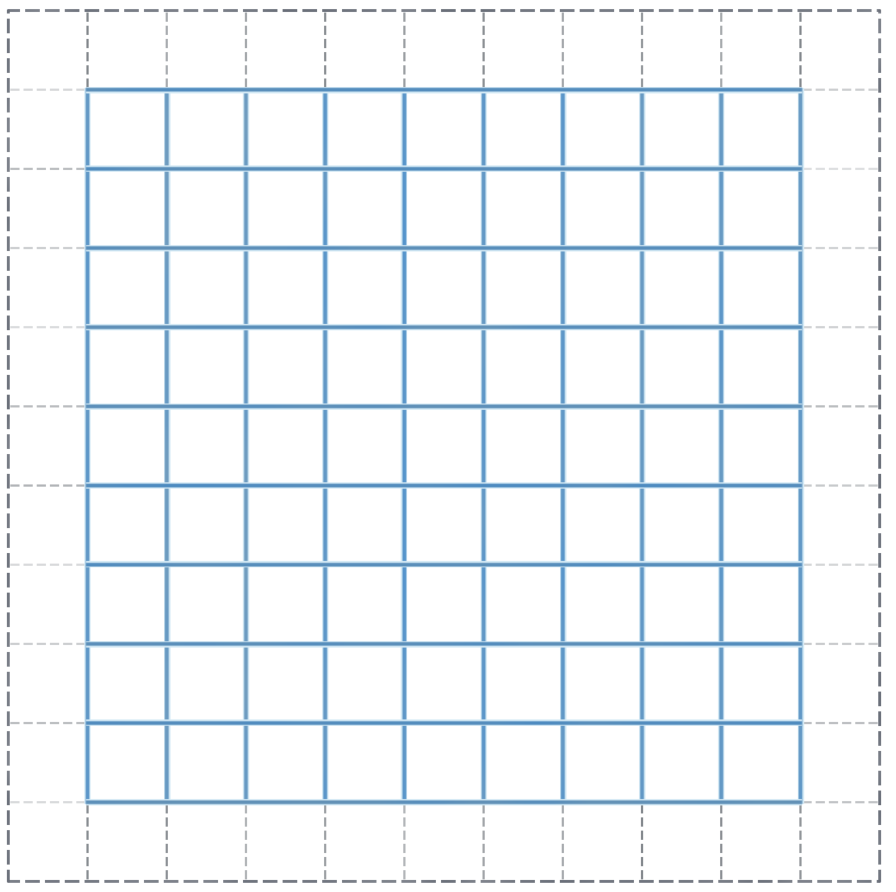
Write a WebGL 1 fragment shader that draws this pattern.

```glsl
precision highp float;

// A nine by nine grid of soft blue rules on white, with faint dashed grey
// extensions reaching one cell out to a dashed square frame. Space is measured
// in cells; each rule gets its own hashed tone, width and slow fading.

uniform vec2 u_resolution;

float hash(vec2 p) {
  return fract(sin(dot(p, vec2(127.1, 311.7))) * 43758.5453);
}

// Smooth 1D noise along one rule
float wear(float along, float seed) {
  float i = floor(along), f = fract(along);
  f = f * f * (3.0 - 2.0 * f);
  return mix(hash(vec2(i, seed)), hash(vec2(i + 1.0, seed)), f);
}

// Coverage of a band of given half width around distance zero
float band(float dist, float halfWidth, float soft) {
  return 1.0 - smoothstep(halfWidth - soft, halfWidth + soft, abs(dist));
}

// Repeating dashes; filled is the inked share of each period
float dashes(float along, float perCell, float filled, float soft) {
  float d = (fract(along * perCell) - 0.5) / perCell;
  return band(d, 0.5 * filled / perCell, soft);
}

// Solid blue rules at 0..9 across the first axis, running along the second
vec3 blueRules(vec3 color, vec2 p, float axis, float px) {
  float id = clamp(floor(p.x + 0.5), 0.0, 9.0);
  float seed = id + 23.0 * axis;
  float d = p.x - id;
  float extent = band(p.y - 4.5, 4.52, px);
  float tone = 0.6 * hash(vec2(seed, 4.0)) + 0.4 * wear(p.y * 1.4, seed);
  float halfWidth = 0.023 + 0.004 * hash(vec2(seed, 9.0)) * (1.0 - axis);
  float side = (hash(vec2(seed, 6.0)) - 0.5) * 0.016;
  vec3 ink = mix(vec3(0.29, 0.54, 0.76), vec3(0.42, 0.58, 0.70), tone);
  ink += 0.04 * (1.0 - axis);
  color = mix(color, vec3(0.83, 0.915, 0.96),
              band(d - side, 0.040, max(px * 0.6, 0.010)) * extent);
  return mix(color, ink, band(d, halfWidth, max(px * 0.7, 0.014)) * extent);
}

// Thin dashed extensions in the outer ring of cells
vec3 extensions(vec3 color, vec2 p, float axis, float px) {
  float id = clamp(floor(p.x + 0.5), 0.0, 9.0);
  float end = step(4.5, p.y);
  float shade = hash(vec2(id + 31.0 * axis, end + 2.0));
  float ring = band(abs(p.y - 4.5) - 5.0, 0.49, px);
  float ink = band(p.x - id, 0.014, px * 0.7)
            * dashes(p.y, 6.0, 0.70, px * 0.7) * ring;
  float strength = mix(0.95, 0.65, axis) - 0.4 * shade;
  return mix(color, vec3(0.47, 0.49, 0.51), ink * strength);
}

// Dashed frame sides at -1 and 10
vec3 frameSides(vec3 color, vec2 p, float axis, float px) {
  float end = step(4.5, p.x);
  float d = abs(p.x - 4.5) - 5.5;
  float ink = band(d, 0.018, px * 0.7)
            * dashes(p.y + 0.07, 4.0, 0.74, px * 0.7)
            * band(p.y - 4.5, 5.51, px);
  float fade = 0.85 + 0.15 * wear(p.y * 2.0, 50.0 + end + 2.0 * axis);
  return mix(color, vec3(0.41, 0.43, 0.47), ink * fade);
}

void main() {
  vec2 uv = gl_FragCoord.xy / u_resolution;
  vec2 cell = uv * vec2(11.311, 11.267) - vec2(1.105, 1.134);
  float px = 11.3 / min(u_resolution.x, u_resolution.y);

  vec3 color = vec3(1.0);
  // Grey dashed layer
  color = extensions(color, cell.xy, 0.0, px);
  color = extensions(color, cell.yx, 1.0, px);
  color = frameSides(color, cell.xy, 0.0, px);
  color = frameSides(color, cell.yx, 1.0, px);
  // Blue rules, horizontals over verticals
  color = blueRules(color, cell.xy, 0.0, px);
  color = blueRules(color, cell.yx, 1.0, px);

  gl_FragColor = vec4(color, 1.0);
}
```
